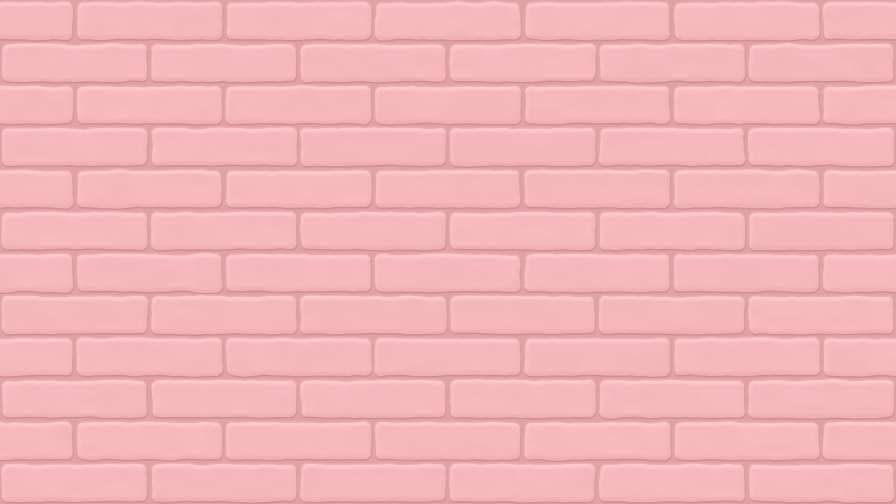
Write a Shadertoy shader that draws this texture.

```glsl
float hash(vec2 p) {
    return fract(sin(dot(p, vec2(127.1, 311.7))) * 43758.5453);
}

float noise(vec2 p) {
    vec2 cell = floor(p), f = fract(p);
    f = f * f * (3.0 - 2.0 * f);
    return mix(mix(hash(cell), hash(cell + vec2(1, 0)), f.x),
               mix(hash(cell + vec2(0, 1)), hash(cell + vec2(1, 1)), f.x), f.y);
}

// Signed distance to a rounded brick with hand-worn edges, in row heights
float brickDistance(vec2 p, vec2 size, vec2 seed) {
    float radius = 0.14;
    vec2 q = abs(p) - (0.5 * size - vec2(0.055, 0.06)) + radius;
    float box = length(max(q, 0.0)) + min(max(q.x, q.y), 0.0) - radius;
    float wear = noise(p * 2.2 + seed) - 0.5 + 0.4 * (noise(p * 6.0 + seed) - 0.5);
    return box + 0.05 * wear;
}

void mainImage(out vec4 fragColor, in vec2 fragCoord) {
    const vec2 repeats = vec2(6, 12);
    const vec3 face = vec3(0.96, 0.72, 0.74);
    const vec3 highlight = vec3(0.98, 0.79, 0.81);
    const vec3 edgeShade = vec3(0.93, 0.67, 0.68);
    const vec3 mortar = vec3(0.88, 0.635, 0.645);
    const vec3 shadow = vec3(0.81, 0.56, 0.57);

    // Running bond: every other row shifts by half a brick
    vec2 grid = fragCoord / iResolution.xy * repeats;
    grid.x += 0.5 * mod(floor(grid.y), 2.0);
    vec2 id = mod(floor(grid), repeats);
    vec2 size = vec2(iResolution.x / iResolution.y * repeats.y / repeats.x, 1.0);
    vec2 p = (fract(grid) - 0.5) * size;
    vec2 seed = 40.0 * vec2(hash(id), hash(id + 17.3));

    // Edge slope towards a light above and slightly left
    float d = brickDistance(p, size, seed);
    vec2 toLight = normalize(vec2(-0.3, 1.0));
    float lit = (brickDistance(p + 0.02 * toLight, size, seed) - d) / 0.02;
    lit = clamp(lit, -1.0, 1.0);

    // Painted face with faint mottling and a bevelled rim
    float mottling = noise(p * vec2(2.0, 4.0) + seed) + 0.5 * noise(p * 14.0 + seed) - 0.75;
    vec3 brick = face + 0.014 * mottling + 0.008 * (hash(id + 5.0) - 0.5);
    float rim = smoothstep(-0.13, -0.035, d);
    brick = mix(brick, highlight, rim * max(lit, 0.0));
    brick = mix(brick, edgeShade, rim * max(-lit, 0.0) * 0.7);

    // Mortar darkens below bricks and brightens above them
    float contact = 1.0 - smoothstep(0.015, 0.06, d);
    vec3 joint = mix(mortar, shadow, contact * max(-lit, 0.0));
    joint = mix(joint, edgeShade, contact * max(lit, 0.0));

    float pixel = repeats.y / iResolution.y;
    float coverage = smoothstep(0.6 * pixel, -0.6 * pixel, d);
    fragColor = vec4(mix(joint, brick, coverage), 1.0);
}
```
